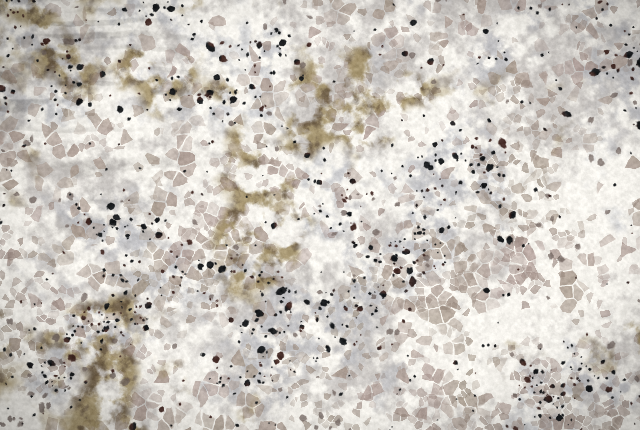
Give the GLSL for this texture, as a WebGL 1 fragment shader.

```glsl
precision highp float;
// Pale granite slab: cloudy white ground, taupe grains, olive stains and black mica specks.
uniform vec2 u_resolution;

float hash(vec2 p) {
  return fract(sin(dot(p, vec2(127.1, 311.7))) * 43758.5453);
}

vec2 hash2(vec2 p) {
  return vec2(hash(p), hash(p + 57.3));
}

float noise(vec2 p) {
  vec2 i = floor(p), f = fract(p);
  f = f * f * (3.0 - 2.0 * f);
  return mix(mix(hash(i), hash(i + vec2(1, 0)), f.x),
             mix(hash(i + vec2(0, 1)), hash(i + vec2(1, 1)), f.x), f.y);
}

float fbm(vec2 p) {
  float sum = 0.0, amp = 0.52;
  for (int i = 0; i < 5; i++) {
    sum += amp * noise(p);
    p = mat2(1.6, 1.2, -1.2, 1.6) * p + 11.7;
    amp *= 0.5;
  }
  return sum;
}

// Angular crystals: coverage of the Voronoi cells that are switched on.
float grains(vec2 p, float scale, float share) {
  vec2 q = p * scale, cell = floor(q), owner = cell;
  float nearest = 9.0, second = 9.0;
  for (int y = -1; y <= 1; y++) {
    for (int x = -1; x <= 1; x++) {
      vec2 id = cell + vec2(x, y);
      float d = length(id + hash2(id) - q);
      if (d < nearest) {
        second = nearest;
        nearest = d;
        owner = id;
      } else {
        second = min(second, d);
      }
    }
  }
  float patches = smoothstep(0.36, 0.68, fbm(owner / scale * 5.0 + 31.0));
  float on = step(hash(owner + 7.7), share * (0.2 + 1.7 * patches));
  return on * smoothstep(0.03, 0.16, second - nearest) * (0.3 + 0.7 * hash(owner + 3.1));
}

// Scattered chips, crowded where the cluster noise is high.
float specks(vec2 p, float scale, float base, float crowd, float size) {
  vec2 q = p * scale, cell = floor(q);
  float edge = 0.8 * scale / u_resolution.y, cover = 0.0;
  for (int y = -1; y <= 1; y++) {
    for (int x = -1; x <= 1; x++) {
      vec2 id = cell + vec2(x, y);
      float cluster = smoothstep(0.56, 0.72, fbm(id / scale * 8.0 + 4.0));
      float on = step(hash(id + scale), base + crowd * cluster);
      float turn = 6.283 * hash(id + 9.4);
      vec2 d = q - id - hash2(id + 21.0);
      d = mat2(cos(turn), sin(turn), -sin(turn), cos(turn)) * d;
      d = abs(d + 0.12 * (noise(q * 5.0) - 0.5));
      d.x *= 0.65 + 0.5 * hash(id + 5.9);
      float chip = max(max(d.x, d.y), 0.75 * (d.x + d.y));
      float radius = size * (0.35 + 0.65 * hash(id + 2.2));
      cover = max(cover, on * (1.0 - smoothstep(radius - edge, radius + edge, chip)));
    }
  }
  return cover;
}

void main() {
  vec2 uv = gl_FragCoord.xy / u_resolution;
  vec2 p = gl_FragCoord.xy / u_resolution.y;
  vec2 warped = p + 0.014 * (vec2(fbm(p * 30.0), fbm(p * 30.0 + 40.0)) - 0.5);
  float fine = fbm(p * 42.0 + 3.0);

  // Cloudy ground
  float cloud = 0.55 * fbm(p * 7.0) + 0.45 * fine;
  vec3 color = mix(vec3(0.955, 0.945, 0.92), vec3(0.78, 0.765, 0.75), smoothstep(0.43, 0.67, cloud));

  // Bluish veils around the mica clusters
  float veil = smoothstep(0.5, 0.72, fbm(p * 8.0 + 4.0)) * smoothstep(0.35, 0.65, fine);
  color = mix(color, vec3(0.70, 0.71, 0.74), 0.55 * veil);

  // Faint level scratches in the upper left
  float scratch = smoothstep(0.62, 0.85, noise(vec2(p.x * 5.0, p.y * 60.0 + 2.0 * fbm(p * 6.0))));
  color -= 0.13 * scratch * smoothstep(0.5, 0.0, uv.x) * smoothstep(0.3, 0.8, uv.y);

  // Taupe and rosy grains, denser towards the bottom
  float share = mix(0.34, 0.14, uv.y);
  vec3 taupe = mix(vec3(0.63, 0.58, 0.52), vec3(0.66, 0.58, 0.56), noise(p * 12.0));
  color = mix(color, taupe, 0.85 * grains(warped, 36.0, share));
  color = mix(color, taupe * 0.95, 0.7 * grains(warped + 5.0, 60.0, share * 0.7));

  // Ragged olive stains
  float stain = smoothstep(0.57, 0.7, fbm(p * 5.0 + 17.0)) * smoothstep(0.4, 0.62, fbm(warped * 24.0 + 8.0));
  vec3 olive = mix(vec3(0.60, 0.53, 0.37), vec3(0.38, 0.31, 0.21), smoothstep(0.45, 0.7, fine));
  color = mix(color, olive, 0.85 * stain);

  // Brown chips, then black mica
  color = mix(color, vec3(0.43, 0.38, 0.36), 0.75 * specks(warped + 2.0, 44.0, 0.025, 0.2, 0.34));
  float mica = max(specks(p, 34.0, 0.02, 0.4, 0.29), specks(p, 85.0, 0.02, 0.2, 0.3));
  vec3 black = mix(vec3(0.07, 0.08, 0.09), vec3(0.25, 0.15, 0.13), smoothstep(0.5, 0.75, noise(p * 40.0)));
  color = mix(color, black, 0.95 * mica);

  // Surface grit and darker corners
  color += 0.16 * (fbm(p * 130.0) - 0.5);
  color *= 1.02 - 0.24 * smoothstep(0.4, 0.75, length(uv - vec2(0.53, 0.52)));
  gl_FragColor = vec4(clamp(color, 0.0, 1.0), 1.0);
}
```
